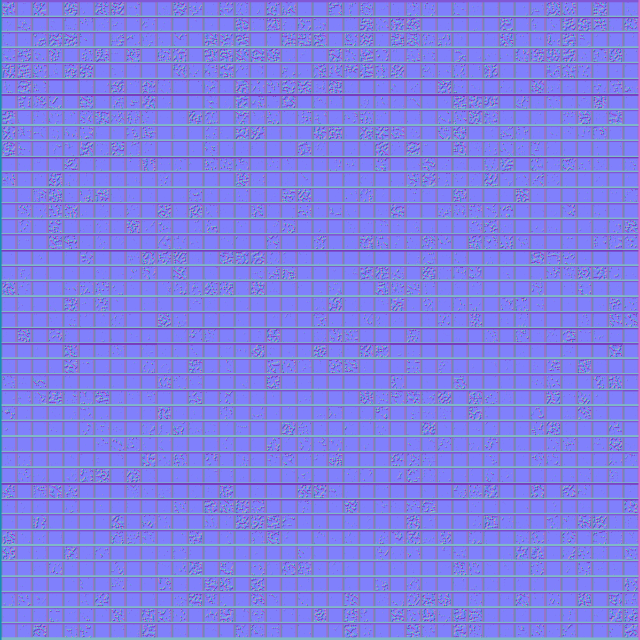
Write a WebGL 1 fragment shader that draws this texture map.

```glsl
precision highp float;
// Tangent-space normal map of a 41 by 41 grid of raised square tiles with worn, pitted faces.

uniform vec2 u_resolution;

const float TILES = 41.0;
const float MARGIN = 0.0017;
const float WALL = 0.083;

const vec3 WALL_RIGHT = vec3(0.60, 0.45, 0.78);
const vec3 WALL_LEFT = vec3(0.45, 0.53, 0.71);
const vec3 WALL_TOP = vec3(0.51, 0.34, 0.83);
const vec3 WALL_TOP_DEEP = vec3(0.47, 0.23, 0.74);
const vec3 WALL_BOTTOM = vec3(0.50, 0.72, 0.78);
const vec3 RIM_LEFT = vec3(0.08, 0.55, 0.72);
const vec3 RIM_RIGHT = vec3(0.82, 0.42, 0.82);

float hash(vec2 p) {
  vec3 q = fract(vec3(p.xyx) * vec3(0.1031, 0.1030, 0.0973));
  q += dot(q, q.yzx + 33.33);
  return fract((q.x + q.y) * q.z);
}

float noise(vec2 p) {
  vec2 i = floor(p);
  vec2 f = fract(p);
  f = f * f * (3.0 - 2.0 * f);
  float low = mix(hash(i), hash(i + vec2(1.0, 0.0)), f.x);
  float high = mix(hash(i + vec2(0.0, 1.0)), hash(i + vec2(1.0, 1.0)), f.x);
  return mix(low, high, f.y);
}

// Amount of damage on one tile: rare rough tiles, with clusters near the top and bottom
float tileWear(vec2 tile) {
  float height = tile.y / TILES;
  float band = 0.65 * smoothstep(0.4, 1.0, height) + 0.25 * smoothstep(0.4, 0.0, height);
  float cluster = smoothstep(0.3, 0.8, noise(tile * 0.27 + 7.0));
  float chance = hash(tile + 19.0);
  return clamp(0.85 * pow(chance, 4.5) + (0.08 + band) * (0.25 + cluster) * chance, 0.0, 1.0);
}

// Height of the pitted face; more wear lowers the threshold for pits
float pits(vec2 p, float wear) {
  float patchy = 0.16 * (noise(p * 2.3 + 41.0) - 0.5);
  float threshold = mix(0.90, 0.25, wear) + patchy;
  float grain = noise(mat2(0.8, 0.6, -0.6, 0.8) * p * 9.5 + 60.0);
  return smoothstep(threshold, threshold + 0.4, grain);
}

vec3 faceNormal(vec2 p, float wear) {
  const float STEP = 0.05;
  float center = pits(p, wear);
  vec2 slope = vec2(pits(p + vec2(STEP, 0.0), wear) - center,
                    pits(p + vec2(0.0, STEP), wear) - center);
  vec3 n = normalize(vec3(slope * vec2(0.75, -0.75), 1.0));
  vec3 color = 0.5 + vec3(0.5, 0.5, 0.49) * n;
  color.b -= 0.25 * min(length(slope), 0.6);
  return color;
}

// Smoothed coverage of a strip that starts at distance zero
float strip(float dist, float width, float pixel) {
  return clamp((width - dist) / pixel + 0.5, 0.0, 1.0);
}

void main() {
  vec2 uv = gl_FragCoord.xy / u_resolution;
  vec2 p = clamp((uv - MARGIN) / (1.0 - 2.0 * MARGIN) * TILES, 0.001, TILES - 0.001);
  vec2 tile = floor(p);
  vec2 f = fract(p);
  vec2 pixel = TILES / u_resolution;

  vec3 color = faceNormal(p, tileWear(tile));

  // Vertical grooves
  float columnBias = 0.03 * (hash(vec2(floor(p.x + 0.5), 83.0)) - 0.5);
  color = mix(color, WALL_LEFT, strip(f.x, WALL + columnBias, pixel.x));
  color = mix(color, WALL_RIGHT, strip(1.0 - f.x, WALL - columnBias, pixel.x));

  // Horizontal grooves, each leaning to its upper or lower wall
  float row = floor(p.y + 0.5);
  float lean = hash(vec2(row, 57.0));
  float breakUp = hash(vec2(floor(p.x / 5.0), row + 100.0));
  lean = mix(lean, breakUp, 0.2);
  float rowBias = 0.06 * (lean - 0.5);
  vec3 topWall = mix(WALL_TOP_DEEP, WALL_TOP, smoothstep(0.15, 0.5, lean));
  color = mix(color, WALL_BOTTOM, strip(f.y, WALL + rowBias, pixel.y));
  color = mix(color, topWall, strip(1.0 - f.y, WALL - rowBias, pixel.y));

  // Steep outer rims on the left and right
  vec2 rimPixel = 1.0 / u_resolution;
  color = mix(color, RIM_LEFT, strip(uv.x, 1.4 * MARGIN, rimPixel.x));
  color = mix(color, RIM_RIGHT, strip(1.0 - uv.x, 1.4 * MARGIN, rimPixel.x));

  gl_FragColor = vec4(color, 1.0);
}
```
